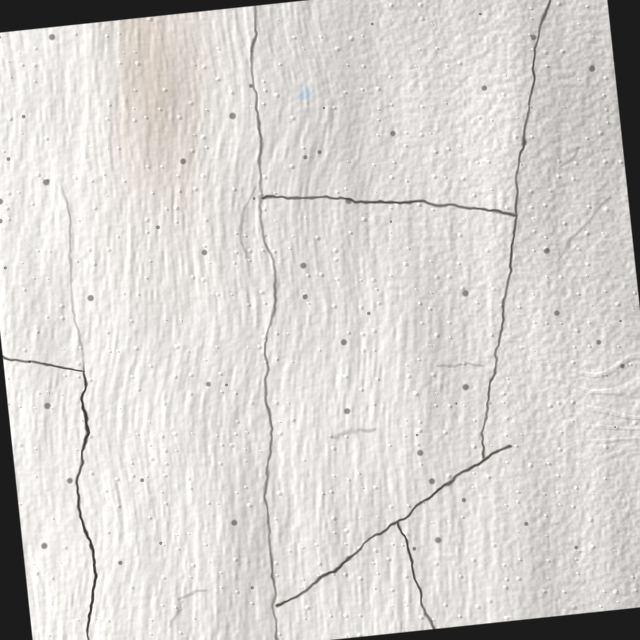
A Shadertoy shader for this texture:

```glsl
#define PLASTER vec3(0.868, 0.858, 0.846)
#define BACKDROP vec3(0.11)
#define CRACK_COLOR vec3(0.25, 0.235, 0.22)
#define STAIN_TINT vec3(0.90, 0.86, 0.82)
#define BLUE_TINT vec3(0.88, 0.96, 1.04)
#define SHEET_ANGLE 0.105
#define SHEET_HALF 0.499
#define RELIEF 0.19
#define CRACK_WIDTH 0.0024
#define LIGHT_STEP vec2(0.0018, -0.0012)

float hash(vec2 p) {
    vec3 q = fract(p.xyx * 0.1031);
    q += dot(q, q.yzx + 33.33);
    return fract((q.x + q.y) * q.z);
}

vec2 hash2(vec2 p) {
    return vec2(hash(p), hash(p + 57.3));
}

float noise(vec2 p) {
    vec2 i = floor(p), f = fract(p);
    f = f * f * (3.0 - 2.0 * f);
    return mix(mix(hash(i), hash(i + vec2(1, 0)), f.x),
               mix(hash(i + vec2(0, 1)), hash(i + 1.0), f.x), f.y);
}

vec2 wobble(vec2 p, float freq) {
    return vec2(noise(p * freq), noise(p * freq + 31.7)) - 0.5;
}

// Round dots scattered on a jittered grid; share is the part of cells filled
float dots(vec2 p, float cells, float share) {
    vec2 id = floor(p * cells);
    vec2 f = fract(p * cells) - 0.5 - 0.5 * (hash2(id) - 0.5);
    float size = mix(0.06, 0.2, hash(id + 11.0));
    return step(hash(id + 91.0), share) * (1.0 - smoothstep(0.4 * size, size, length(f)));
}

// Brushed streaks on the left, gritty grain on the right, a few wrinkles
float height(vec2 p) {
    vec2 s = p + vec2(0.03 * noise(p * 6.0), 0.0);
    float streak = noise(s * vec2(105, 17)) + 0.6 * noise(s * vec2(210, 50) + 7.0);
    float grain = noise(p * 130.0) + 0.5 * noise(p * 250.0);
    float rough = smoothstep(0.5, 0.9, p.x + 0.3 * (p.y - 0.5));
    float h = mix(streak + 0.35 * grain, 0.8 * grain + 0.25 * streak, rough);
    vec2 w = (p - vec2(0.96, 0.4)) / vec2(0.08, 0.1);
    float wrinkle = smoothstep(0.4, 1.0, sin(p.y * 190.0 + 12.0 * noise(p * 14.0)));
    return h + 0.8 * dots(p, 45.0, 0.3) + 0.7 * wrinkle * exp(-dot(w, w));
}

float stroke(float dist, float px) {
    return 1.0 - smoothstep(0.0, CRACK_WIDTH + px, dist);
}

float segment(vec2 p, vec2 a, vec2 b) {
    vec2 d = b - a;
    return length(p - a - d * clamp(dot(p - a, d) / dot(d, d), 0.0, 1.0));
}

float cracks(vec2 p, float px) {
    vec2 q = p + 0.03 * wobble(p, 9.0) + 0.008 * wobble(p, 40.0) + 0.003 * wobble(p, 130.0);
    float c = 0.0;

    // Three long upright cracks
    for (int i = 0; i < 3; i++) {
        float k = float(i);
        float lean = -0.07 - 0.02 * k + 0.06 * k * k;
        float x = 0.15 + 0.285 * k + lean * q.y;
        float strength = 0.55;
        if (i == 0) strength = mix(1.0, 0.28, smoothstep(0.41, 0.45, q.y)) * smoothstep(0.75, 0.65, q.y);
        if (i == 2) strength = 0.75 * smoothstep(0.27, 0.275, q.y);
        strength *= 0.7 + 0.5 * noise(vec2(k * 9.0, q.y * 18.0));
        c = max(c, strength * stroke(abs(q.x - x), px));
    }

    // Cross cracks that join them
    float cross = segment(q, vec2(0.417, 0.685), vec2(0.806, 0.66));
    cross = min(cross, segment(q, vec2(0.80, 0.30), vec2(0.44, 0.06)));
    cross = min(cross, segment(q, vec2(0.625, 0.183), vec2(0.69, 0.02)));
    cross = min(cross, segment(q, vec2(-0.02, 0.45), vec2(0.121, 0.42)));
    c = max(c, (0.6 + 0.4 * noise(p * 25.0)) * stroke(cross, px));

    // Short faint hairlines
    for (int i = 0; i < 7; i++) {
        vec2 a = hash2(vec2(float(i) * 3.7, 5.0));
        vec2 span = vec2(0.11, 0.15) * (hash2(a * 91.0) - vec2(0.2, 0.1));
        c = max(c, 0.22 * stroke(segment(q, a, a + span), px));
    }
    return min(c, 1.0);
}

void mainImage(out vec4 fragColor, in vec2 fragCoord) {
    vec2 p = fragCoord / iResolution.xy;
    float px = 1.0 / iResolution.y;

    // Broad light: pale bands at lower left, greyer at right
    float tone = 0.10 * (noise(p * vec2(13, 2.5)) - 0.5) + 0.07 * (noise(p * vec2(38, 6)) - 0.5);
    tone += 0.06 * (1.0 - smoothstep(0.0, 0.5, p.x)) - 0.06 * smoothstep(0.65, 1.0, p.x);
    tone += 0.025 * (0.5 - p.y);
    float relief = height(p + LIGHT_STEP) - height(p - LIGHT_STEP);
    vec3 color = PLASTER + tone + RELIEF * relief;

    // Brownish vertical stain and a small bluish spot
    float stain = exp(-pow((p.x - 0.25) / 0.07, 2.0)) * smoothstep(0.45, 0.95, p.y);
    color *= mix(vec3(1), STAIN_TINT, stain * (0.4 + 0.9 * noise(p * vec2(40, 5))));
    float spot = length(p - vec2(0.473, 0.854) + 0.02 * wobble(p, 60.0));
    color *= mix(BLUE_TINT, vec3(1), smoothstep(0.004, 0.016, spot));

    // Dark specks and cracks
    color = mix(color, CRACK_COLOR, 0.55 * dots(p + 0.37, 28.0, 0.07));
    color = mix(color, CRACK_COLOR, cracks(p, px));

    // Tilted sheet on a dark backdrop
    float cs = cos(SHEET_ANGLE), sn = sin(SHEET_ANGLE);
    vec2 r = abs(mat2(cs, -sn, sn, cs) * (p - 0.5));
    float edge = max(r.x, r.y) - SHEET_HALF;
    color = mix(color, BACKDROP, smoothstep(-px, px, edge));
    fragColor = vec4(clamp(color, 0.0, 1.0), 1.0);
}
```
